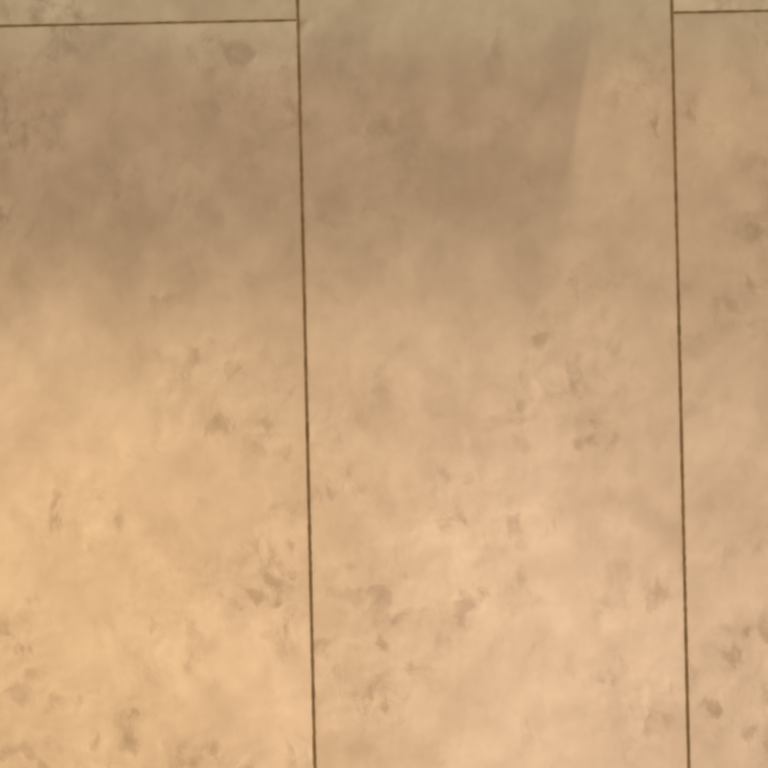
This texture is drawn by a WebGL 1 fragment shader. Its source:

```glsl
precision highp float;
// Large sandstone floor slabs in a half-offset bond, seen slightly rotated.
// Thin soft joints divide the slabs; layered noise gives mottling and pitting,
// and a warm light fades upward into a soft, slanted shadow.

uniform vec2 u_resolution;

#define SLAB_SIZE vec2(0.487, 2.0)
#define BOND_ORIGIN vec2(0.410, -0.034)
#define SKEW vec2(0.0225, 0.020)
#define JOINT_HALF 0.0019
#define SUN_WARM vec3(0.885, 0.718, 0.530)
#define SUN_PALE vec3(0.880, 0.727, 0.575)
#define SHADE vec3(0.725, 0.597, 0.460)
#define FAR_TINT vec3(0.700, 0.620, 0.485)
#define JOINT_COLOR vec3(0.430, 0.310, 0.180)
#define STAIN_DEPTH 0.34
#define SHADOW_DEPTH 0.085

float hash(vec2 p) {
  return fract(sin(dot(p, vec2(127.1, 311.7))) * 43758.5453);
}

float noise(vec2 p) {
  vec2 i = floor(p);
  vec2 f = fract(p);
  f = f * f * (3.0 - 2.0 * f);
  return mix(mix(hash(i), hash(i + vec2(1.0, 0.0)), f.x),
             mix(hash(i + vec2(0.0, 1.0)), hash(i + vec2(1.0, 1.0)), f.x), f.y);
}

float fbm(vec2 p) {
  float sum = 0.0;
  float amp = 0.5;
  for (int i = 0; i < 4; i++) {
    sum += amp * noise(p);
    p = mat2(1.6, 1.2, -1.2, 1.6) * p + 7.3;
    amp *= 0.5;
  }
  return sum;
}

// Warm light from below, cooler shade above, greyer toward the right
vec3 lighting(vec2 p) {
  vec3 sun = mix(SUN_WARM, SUN_PALE, smoothstep(0.1, 0.75, p.x));
  float height = p.y + 0.08 * (fbm(p * 4.0) - 0.5);
  vec3 col = mix(sun, SHADE, smoothstep(0.26, 0.82, height));
  col *= 1.0 - 0.05 * smoothstep(0.7, 1.0, p.x) * (1.0 - smoothstep(0.5, 0.9, p.y));
  return mix(col, FAR_TINT, 0.6 * smoothstep(0.86, 1.0, p.y));
}

// Shadow with a slanted right edge that dissolves downward
float shadowMask(vec2 p, float aa) {
  float edge = 0.777 - 0.155 * (1.0 - p.y);
  float soft = aa + 0.005 + 0.03 * (1.0 - smoothstep(0.66, 0.82, p.y));
  float side = 1.0 - smoothstep(edge - soft, edge + soft, p.x);
  float fade = smoothstep(0.52, 0.76, p.y) * (1.0 - 0.6 * smoothstep(0.9, 1.0, p.y));
  return side * fade;
}

// Cloudy mottling, clustered small flecks and fine relief; negative is darker
float stoneWear(vec2 p) {
  vec2 warp = vec2(fbm(p * 24.0), fbm(p * 24.0 + 31.0)) - 0.47;
  vec2 q = p + 0.022 * warp;
  float clouds = fbm(q * vec2(9.0, 7.5)) - 0.47;
  float mottle = fbm(q * vec2(30.0, 25.0) + 11.0) - 0.47;
  float patches = smoothstep(0.38, 0.62, fbm(p * 8.0 + 17.0));
  float flecks = smoothstep(0.50, 0.76, fbm(q * vec2(40.0, 31.0) + 53.0));
  vec2 r = q * vec2(62.0, 54.0);
  float relief = fbm(r) - fbm(r + vec2(0.4, -0.4));
  return 0.45 * clouds + 0.36 * mottle + (0.10 + 0.20 * patches) * relief
       - flecks * (0.06 + 0.30 * patches);
}

void main() {
  vec2 p = gl_FragCoord.xy / u_resolution;
  float aa = 0.75 / min(u_resolution.x, u_resolution.y);

  // Slab coordinates: alternate columns shift by half a slab
  vec2 slab = p - BOND_ORIGIN + vec2(SKEW.x * p.y, -SKEW.y * p.x);
  slab /= SLAB_SIZE;
  float column = floor(slab.x);
  slab.y += 0.5 * mod(column, 2.0);
  vec2 id = vec2(column, floor(slab.y));
  vec2 toEdge = (0.5 - abs(fract(slab) - 0.5)) * SLAB_SIZE;

  // Stone surface, with its own stains and tone on each slab
  vec2 grain = p + 6.0 * vec2(hash(id), hash(id + 9.0));
  vec3 col = lighting(p);
  col *= 1.0 - SHADOW_DEPTH * shadowMask(p, aa);
  col *= 1.0 + 0.02 * (hash(id + 4.0) - 0.5);
  col *= 1.0 + STAIN_DEPTH * stoneWear(grain) * vec3(0.90, 1.0, 1.12);

  // Soft joints, slightly uneven, with a faint dirty rim
  float joint = min(toEdge.x, toEdge.y + 0.0004);
  float ragged = JOINT_HALF + 0.0008 * (noise(p * 150.0) - 0.5);
  float blur = aa + 0.0011;
  float line = 1.0 - smoothstep(ragged - blur, ragged + blur, joint);
  float rim = 1.0 - smoothstep(0.0, 0.007, joint);
  col *= 1.0 - 0.06 * rim;
  col = mix(col, JOINT_COLOR * (0.9 + 0.25 * noise(p * 70.0)), 0.85 * line);

  gl_FragColor = vec4(col, 1.0);
}
```
